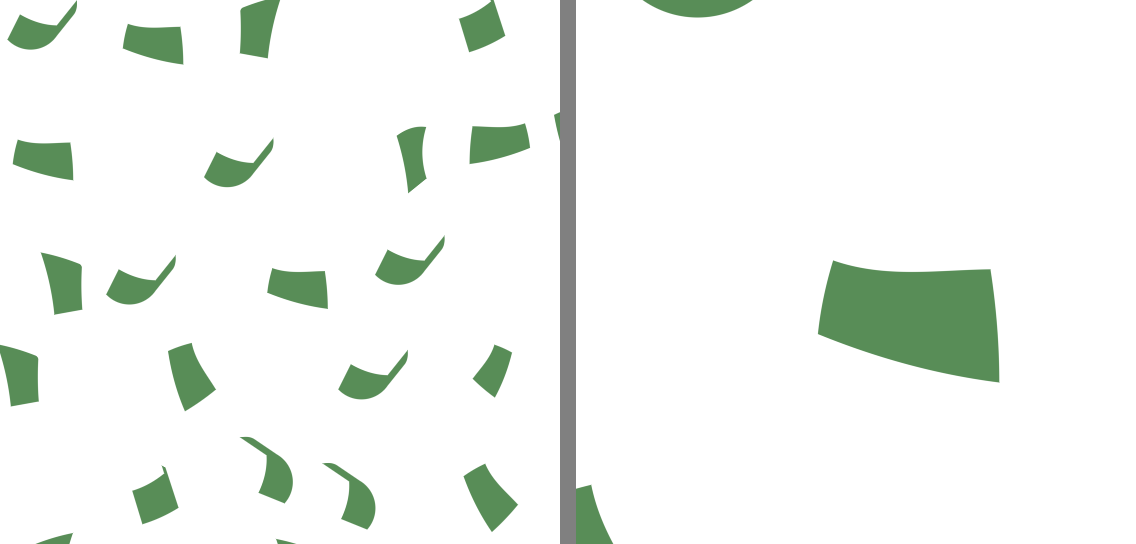
Left, the full canvas; right, a detail of the centre.
This pattern is drawn by a Shadertoy shader. Its source:

```glsl
// Sparse green paper confetti: bent sheets, leaning flags and curled ribbons on white.
#define PAPER_COLOR vec3(0.345, 0.553, 0.341)
#define BACK_COLOR vec3(1.0)
#define CELL 0.2          // grid spacing, in canvas heights
#define PIECE 0.0536      // half length of a piece, in canvas heights
#define JITTER 0.62       // spread of pieces inside a cell
#define SMALL_SHARE 0.1   // share of pieces drawn smaller
#define SEED 17.0

vec3 hash32(vec2 p) {
    vec3 q = fract(vec3(p.xyx) * vec3(0.1031, 0.1030, 0.0973));
    q += dot(q, q.yxz + 33.33);
    return fract((q.xxy + q.yzz) * q.zyx);
}

vec2 rotate(vec2 p, float a) {
    float c = cos(a), s = sin(a);
    return vec2(c * p.x + s * p.y, c * p.y - s * p.x);
}

// Region between four (possibly curved) sides; negative inside.
float between(vec2 p, float left, float right, float bottom, float top) {
    return max(max(left - p.x, p.x - right), max(bottom - p.y, p.y - top));
}

// Wide sheet with a sagging upper edge and a narrower left end.
float sheet(vec2 p) {
    float x = p.x, y = p.y, s = (y + 0.15) / 0.85;
    return between(p, -1.075 + 0.0875 * (s + s * s), 1.0 - 0.06 * (y + 0.7) * (y + 0.7),
                   -0.5 - 0.262 * x + 0.068 * x * x, 0.57 + 0.1 * x * x - 0.07 * x * x * x);
}

// Upright flag, pointed at the upper left and rounded at the upper right.
float flag(vec2 p) {
    float x = p.x, y = p.y, r = 0.1;
    float right = x - 0.575 - 0.045 * y * y;
    float top = y - 0.9 + 0.32 * x + 0.077 * x * x;
    float corner = length(max(vec2(right, top) + r, 0.0)) - r;
    float left = -0.51 - 0.214 * y - 0.057 * y * y - x;
    return max(max(corner, left), -0.96 + 0.18 * x - y);
}

// Curled ribbon: a bowl-shaped body with a thin turned-up tail.
float curl(vec2 p) {
    float hollow = min(p.x - 0.525, 0.0);
    float body = max(length(p - vec2(-0.41, 0.26)) - 1.09, p.y - 0.224 * hollow * hollow);
    body = max(body, dot(p, vec2(-0.894, 0.447)) - 0.861);
    float across = dot(p, vec2(0.781, -0.625));
    float along = dot(p, vec2(0.625, 0.781));
    float tip = max(along - 0.95, 0.0);
    float tail = max(max(0.38 - across, across - 0.605 + 1.11 * tip * tip), -0.155 - along);
    return min(body, tail);
}

// Squarish piece with a small spur on one corner.
float spurred(vec2 p) {
    float u = p.x + 0.7, right = 0.63 - 0.02 * p.y;
    float body = between(p, -0.71, right, -0.7 + 0.1 * u * u, 0.5 + 0.17 * u * u);
    float spur = between(p, 0.51, right, 0.0, 1.05 - 1.1 * (p.x - 0.5));
    return min(body, spur);
}

// Narrow waving strip with an arched top.
float wave(vec2 p) {
    float y = p.y, u = p.x - 0.35;
    return between(p, -0.275 - 0.222 * y - 0.059 * y * y, 0.4 - 0.089 * y + 0.178 * y * y,
                   -0.9 + 0.81 * (p.x - 0.225), 1.125 - 0.44 * u * u);
}

// Signed field of the piece belonging to one grid cell.
float piece(vec2 p, vec2 cell) {
    if (mod(2.0 * cell.x + cell.y, 5.0) < 0.5) return 1.0;   // leave gaps
    vec3 place = hash32(cell + SEED);
    vec3 style = hash32(cell + SEED + 71.0);
    float size = PIECE * (place.z < SMALL_SHARE ? 0.77 : 1.0);
    vec2 q = (p - (cell + 0.5 + JITTER * (place.xy - 0.5)) * CELL) / size;
    vec2 flipped = vec2(style.y < 0.4 ? -q.x : q.x, q.y);
    float d, kind = style.x;
    if (kind < 0.48) d = sheet(rotate(flipped, style.z < 0.45 ? 0.0 : -0.55 - 0.5 * style.z));
    else if (kind < 0.69) d = flag(flipped);
    else if (kind < 0.9) d = curl(style.z < 0.8 ? q : rotate(q, 1.65));
    else if (kind < 0.95) d = wave(q);
    else d = spurred(rotate(q, 0.295));
    return d * size;
}

void mainImage(out vec4 fragColor, in vec2 fragCoord) {
    vec2 p = fragCoord / iResolution.y;
    vec2 home = floor(p / CELL);

    // Nearest piece among the neighbouring cells
    float d = 1.0;
    for (int j = -1; j <= 1; j++)
        for (int i = -1; i <= 1; i++)
            d = min(d, piece(p, home + vec2(i, j)));

    float edge = 0.7 / iResolution.y;
    fragColor = vec4(mix(PAPER_COLOR, BACK_COLOR, smoothstep(-edge, edge, d)), 1.0);
}
```
